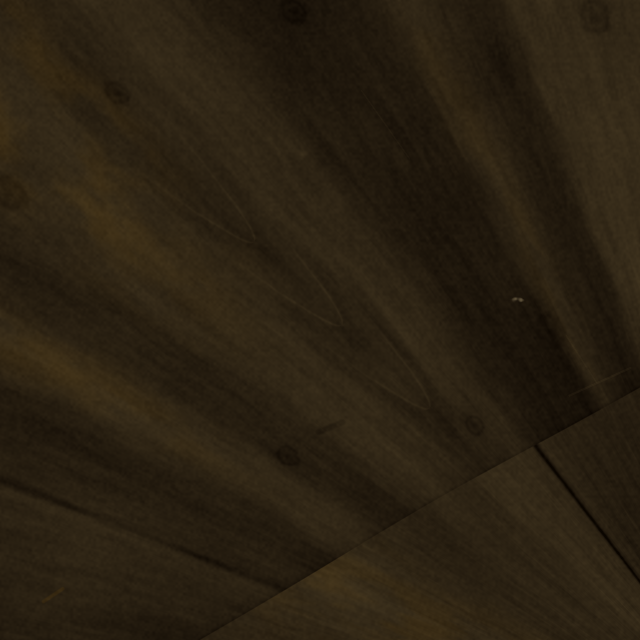
Give the GLSL for this texture, as a WebGL 1 fragment shader.

```glsl
precision highp float;
// Dark stained wood boards: grain fanning from one vanishing point, a diagonal joint, knots and wear.
uniform vec2 u_resolution;

#define VANISH vec2(1.253, -0.237)
#define DARK_WOOD vec3(0.095, 0.067, 0.032)
#define LIGHT_WOOD vec3(0.275, 0.224, 0.135)
#define AMBER vec3(0.045, 0.026, -0.008)
#define JOINT_START vec2(0.3125, 0.0)
#define JOINT_SLOPE 0.573
#define GRAIN_FINE 130.0
#define GRAIN_BROAD 42.0
#define GRAIN_AMOUNT 0.27
#define WEAVE_AMOUNT 0.12

float hash(vec2 p) {
  return fract(sin(dot(p, vec2(127.1, 311.7))) * 43758.5453);
}

float noise(vec2 p) {
  vec2 i = floor(p), f = fract(p);
  f = f * f * (3.0 - 2.0 * f);
  return mix(mix(hash(i), hash(i + vec2(1.0, 0.0)), f.x),
             mix(hash(i + vec2(0.0, 1.0)), hash(i + vec2(1.0, 1.0)), f.x), f.y);
}

// Layered noise, centred on zero
float fbm(vec2 p) {
  float sum = -0.47, amp = 0.5;
  for (int i = 0; i < 4; i++) {
    sum += amp * noise(p);
    p = p * 2.03 + 17.3;
    amp *= 0.5;
  }
  return sum;
}

float band(float x, float center, float width) {
  float d = (x - center) / width;
  return exp(-d * d);
}

float segment(vec2 p, vec2 a, vec2 b, float width) {
  vec2 pa = p - a, ba = b - a;
  float d = length(pa - ba * clamp(dot(pa, ba) / dot(ba, ba), 0.0, 1.0));
  return 1.0 - smoothstep(width * 0.4, width * 1.4, d);
}

// Dark heart with a ring, stretched along the grain
float knot(vec2 p, vec2 center, float radius, vec2 along) {
  vec2 d = p - center;
  d = vec2(dot(d, along) * 0.75, dot(d, vec2(-along.y, along.x))) / radius;
  float r = length(d) + 0.3 * (noise(p * 90.0) - 0.5);
  return 0.6 * band(r, 0.0, 0.5) + 0.5 * band(r, 1.0, 0.28) + 0.2 * band(r, 0.0, 1.7);
}

// Brightness of the large board across the fan angle
float upperTone(float a) {
  float t = 0.42 - 0.20 * band(a, 0.43, 0.045) + 0.20 * band(a, 0.517, 0.032);
  t += 0.15 * band(a, 0.70, 0.06) - 0.17 * band(a, 0.59, 0.04);
  t += 0.12 * band(a, 0.865, 0.035) - 0.10 * band(a, 0.79, 0.025);
  t -= 0.28 * (smoothstep(0.89, 0.95, a) - smoothstep(1.06, 1.10, a));
  t += 0.07 * band(a, 1.107, 0.022) - 0.27 * band(a, 1.175, 0.04);
  t += 0.18 * smoothstep(1.208, 1.225, a);
  return t - 0.18 * (1.0 - smoothstep(0.18, 0.30, a));
}

// Brightness of the lower boards across the fan angle
float lowerTone(float a) {
  float t = 0.44 + 0.14 * band(a, 0.41, 0.09) - 0.10 * band(a, 0.59, 0.05);
  t += 0.12 * smoothstep(0.75, 0.77, a) - 0.10 * smoothstep(0.86, 0.875, a);
  return t - 0.18 * smoothstep(0.905, 0.925, a);
}

void main() {
  vec2 p = gl_FragCoord.xy / u_resolution;
  vec2 ray = vec2(VANISH.x - p.x, p.y - VANISH.y);
  float r = length(ray);
  float angle = atan(ray.y, ray.x);
  vec2 along = vec2(ray.x, -ray.y) / r;

  // Fan coordinates, gently warped
  float a = angle + 0.018 * fbm(vec2(angle * 12.0, r * 4.0));
  float fine = fbm(vec2(a * GRAIN_FINE, r * 13.0));
  float broad = fbm(vec2(a * GRAIN_BROAD, r * 4.0));
  float blotch = fbm(p * 9.0 + 4.0);
  float weave = noise(p * 170.0) + noise(p.yx * 250.0 + 31.0) - 1.0;

  // Joint between the upper and lower boards
  float joint = p.y - JOINT_SLOPE * (p.x - JOINT_START.x) - 0.008 * band(p.x, 0.68, 0.2);
  float upper = smoothstep(-0.0015, 0.0015, joint);
  float tone = mix(lowerTone(a), upperTone(a), upper);
  tone += GRAIN_AMOUNT * (fine + broad) + 0.20 * blotch + WEAVE_AMOUNT * weave;
  tone -= upper * (0.17 * exp(-max(joint, 0.0) * 16.0) + 0.12 * band(joint, 0.0, 0.004));
  tone -= 0.12 * upper * band(length(p - vec2(0.84, 0.42)), 0.0, 0.15);

  // Board gaps
  tone -= upper * 0.25 * band(angle, 0.372, 0.005) * (0.5 + noise(vec2(r * 12.0, 2.0)));
  tone += upper * 0.14 * band(angle, 0.361, 0.006) * noise(vec2(r * 9.0, 7.0));
  tone += (1.0 - upper) * (0.12 * band(angle, 0.932, 0.006) - 0.7 * band(angle, 0.914, 0.0055));

  // Nested pointed growth rings
  for (int i = 0; i < 3; i++) {
    vec2 d = p - vec2(0.397, 0.622) - float(i) * vec2(0.137, -0.130);
    float back = dot(d, vec2(-0.725, 0.689));
    float side = abs(dot(d, vec2(0.689, 0.725)) + 0.05 * fbm(vec2(back * 9.0, 3.0)) * back);
    float edge = side - 0.078 * sqrt(max(back, 0.0)) - 0.04 * back;
    float fade = smoothstep(-0.003, 0.004, back) * (1.0 - smoothstep(0.02, 0.27, back));
    tone += fade * (0.18 * band(edge, 0.0, 0.0022) - 0.10 * band(edge, 0.010, 0.009));
    tone -= 0.10 * band(back, -0.03, 0.03) * band(side, 0.0, 0.022);
  }

  // Knots
  float knots = knot(p, vec2(0.458, 0.983), 0.015, along)
    + knot(p, vec2(0.930, 0.975), 0.019, along) + knot(p, vec2(0.183, 0.854), 0.013, along)
    + knot(p, vec2(0.012, 0.698), 0.020, along) + knot(p, vec2(0.450, 0.288), 0.012, along)
    + knot(p, vec2(0.742, 0.335), 0.011, along) + 0.5 * knot(p, vec2(0.862, 0.484), 0.018, along);
  tone -= 0.36 * knots;

  // Scratches, ledge and dents
  tone += 0.10 * segment(p, vec2(0.565, 0.858), vec2(0.640, 0.752), 0.0012);
  tone += 0.18 * segment(p, vec2(0.890, 0.382), vec2(0.985, 0.425), 0.0018);
  tone += 0.10 * segment(p, vec2(0.885, 0.475), vec2(0.932, 0.402), 0.0013);
  tone -= 0.20 * segment(p, vec2(0.498, 0.325), vec2(0.535, 0.340), 0.005);
  tone += 0.25 * band(length(p - vec2(0.474, 0.759)), 0.0, 0.006);

  // Stain colour with amber patches
  vec3 color = mix(DARK_WOOD, LIGHT_WOOD, clamp(tone, -0.3, 1.1));
  float amber = upper * (band(a, 0.70, 0.055) + 0.8 * band(a, 0.517, 0.03) + 0.6 * band(a, 0.775, 0.02));
  amber *= 1.0 - smoothstep(0.12, 0.48, p.x);
  amber += upper * 0.35 * band(a, 1.107, 0.025) + (1.0 - upper) * 0.7 * band(a, 0.41, 0.10);
  color += AMBER * amber * smoothstep(-0.2, 0.2, fbm(vec2(a * 34.0, r * 11.0) + 9.0));
  color += AMBER * segment(p, vec2(0.068, 0.060), vec2(0.098, 0.080), 0.003);

  // Pale chip
  float chip = length((p - vec2(0.806, 0.533)) * vec2(1.0, 1.3)) + 0.012 * (noise(p * 130.0) - 0.5);
  color = mix(color, vec3(0.40, 0.35, 0.25), 0.9 * (1.0 - smoothstep(0.004, 0.010, chip)));
  gl_FragColor = vec4(max(color, 0.0), 1.0);
}
```
